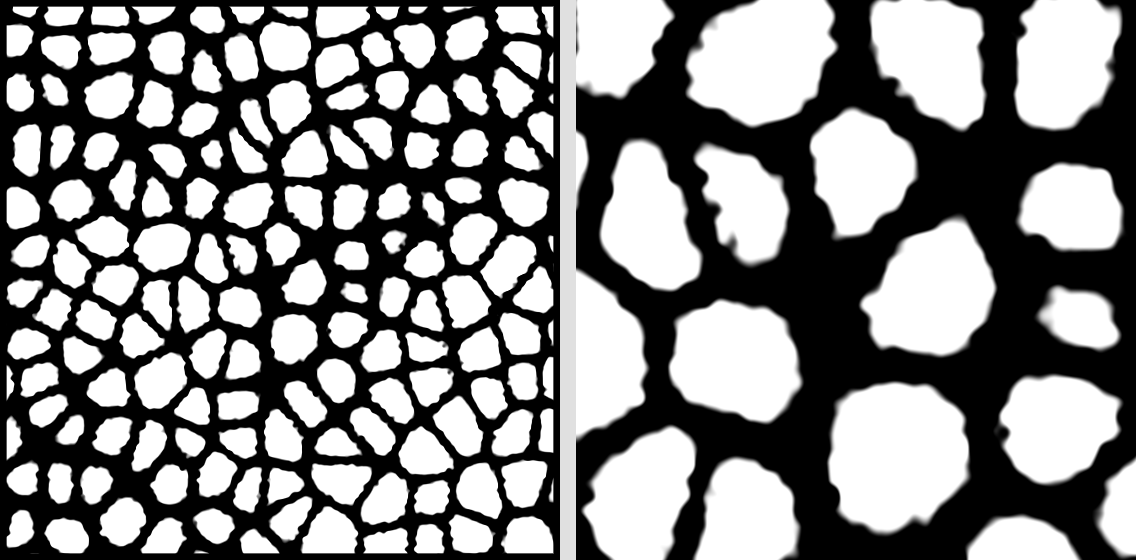
Left, the full canvas; right, a detail of the centre.
A WebGL 1 fragment shader for this pattern:

```glsl
precision highp float;

// Rounded white cells in a black, ragged-edged network inside a thin frame.
// Voronoi edge distances are blended by a soft minimum, which rounds corners
// and pools black at junctions; fine noise roughens the outlines.

uniform vec2 u_resolution;

vec2 hash2(vec2 p) {
    return fract(sin(vec2(dot(p, vec2(127.1, 311.7)),
                          dot(p, vec2(269.5, 183.3)))) * 43758.5);
}

// Two independent channels of smooth value noise.
vec2 noise2(vec2 p) {
    vec2 i = floor(p);
    vec2 f = fract(p);
    f = f * f * (3.0 - 2.0 * f);
    return mix(mix(hash2(i), hash2(i + vec2(1.0, 0.0)), f.x),
               mix(hash2(i + vec2(0.0, 1.0)), hash2(i + 1.0), f.x), f.y);
}

vec2 seedPoint(vec2 cell) {
    return cell + 0.5 + 0.86 * (hash2(cell) - 0.5);
}

// Soft distance to the walls of the Voronoi cell holding p.
float wallDistance(vec2 p, float pooling) {
    vec2 home = floor(p);
    vec2 nearestCell = home;
    vec2 toSeed = vec2(0.0);
    float best = 100.0;
    for (int y = -1; y <= 1; y++) {
        for (int x = -1; x <= 1; x++) {
            vec2 cell = home + vec2(float(x), float(y));
            vec2 r = seedPoint(cell) - p;
            if (dot(r, r) < best) {
                best = dot(r, r);
                toSeed = r;
                nearestCell = cell;
            }
        }
    }

    // Each cell has its own corner sharpness, lowered where black pools.
    float sharpness = mix(13.0, 18.0, hash2(nearestCell + 31.0).x);
    sharpness = mix(sharpness, 7.5, pooling);
    float total = 0.0;
    for (int y = -2; y <= 2; y++) {
        for (int x = -2; x <= 2; x++) {
            if (x != 0 || y != 0) {
                vec2 r = seedPoint(nearestCell + vec2(float(x), float(y))) - p;
                float d = dot(0.5 * (toSeed + r), normalize(r - toSeed));
                total += exp(-sharpness * d);
            }
        }
    }
    return -log(total) / sharpness;
}

void main() {
    vec2 uv = gl_FragCoord.xy / u_resolution;

    // Broad bends in the walls, then ragged teeth, strongest sideways.
    vec2 p = uv + 0.014 * (noise2(uv * 13.0 + 5.0) - 0.5);
    p += vec2(0.009, 0.005) * (noise2(uv * 105.0) - 0.5);

    float pooling = smoothstep(0.3, 0.75, noise2(uv * 6.0 + 17.0).x);
    float d = wallDistance(p * vec2(12.4, 11.6) + 40.0, pooling);
    float cells = smoothstep(-0.0018, 0.0018, (d - 0.091) / 12.0);

    // Black frame along the canvas border.
    vec2 margin = min(uv, 1.0 - uv);
    float inside = smoothstep(0.011, 0.0125, min(margin.x, margin.y));

    gl_FragColor = vec4(vec3(cells * inside), 1.0);
}
```
